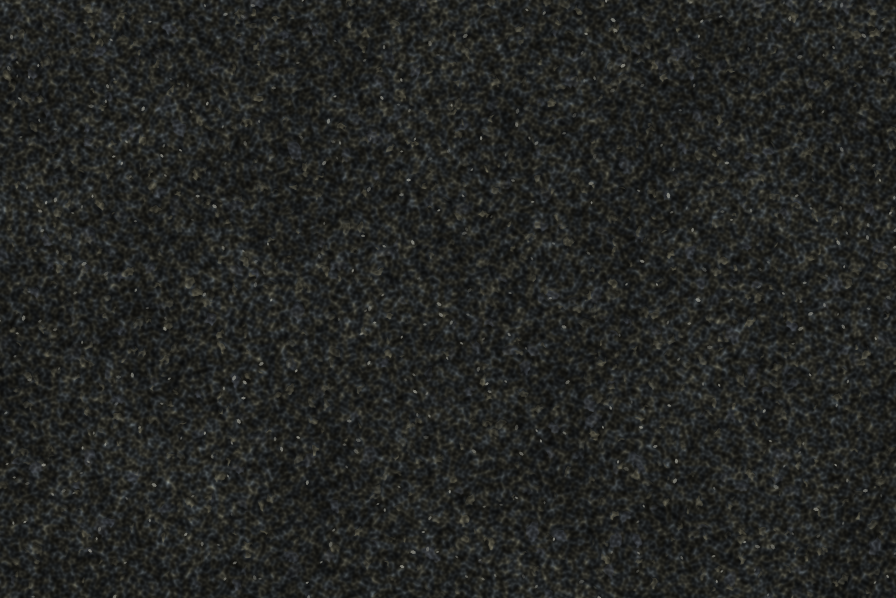
Write a Shadertoy shader that draws this texture.

```glsl
// Polished black granite: a fine dark ground with log-normal brightness made from
// gradient noise, sprinkled with olive and blue-grey mineral chips and tiny glints.
// All sizes are relative to the canvas height.

const vec3  GROUND       = vec3(0.126, 0.130, 0.126);
const vec3  WARM_TINT    = vec3(1.05, 1.01, 0.90);
const vec3  COOL_TINT    = vec3(0.95, 1.00, 1.06);
const vec3  OLIVE_CHIP   = vec3(0.330, 0.320, 0.265);
const vec3  SLATE_CHIP   = vec3(0.215, 0.228, 0.250);
const vec3  GLINT        = vec3(0.640, 0.640, 0.600);
const float CONTRAST     = 0.33;   // spread of the ground in log brightness
const float NOISE_GAIN   = 4.6;    // brings gradient noise to unit deviation

// Noise frequencies in cells per canvas height
const float FINE_FREQ    = 146.0;
const float GRAIN_FREQ   = 78.0;
const float CLUSTER_FREQ = 31.0;
const float DRIFT_FREQ   = 5.5;

// Chip layers: cells per height, chance of a chip, smallest and largest radius in cells
const vec4  OLIVE_LAYER  = vec4(38.0, 0.38, 0.11, 0.28);
const vec4  SLATE_LAYER  = vec4(22.0, 0.36, 0.11, 0.27);
const vec4  GLINT_LAYER  = vec4(44.0, 0.13, 0.08, 0.15);

// Integer hash of a lattice cell, giving three values in 0..1
vec3 hash3(vec2 cell, float seed) {
    uvec3 v = uvec3(ivec3(vec3(cell, seed)) + 4096);
    v = v * 1664525u + 1013904223u;
    v.x += v.y * v.z; v.y += v.z * v.x; v.z += v.x * v.y;
    v ^= v >> 16u;
    v.x += v.y * v.z; v.y += v.z * v.x; v.z += v.x * v.y;
    return vec3(v >> 8u) / 16777216.0;
}

mat2 rotation(float angle) {
    float c = cos(angle), s = sin(angle);
    return mat2(c, s, -s, c);
}

float cornerRamp(vec2 cell, vec2 offset, float seed) {
    float angle = 6.28319 * hash3(cell, seed).x;
    return dot(vec2(cos(angle), sin(angle)), offset);
}

// Gradient noise scaled to about unit deviation
float gradientNoise(vec2 p, float seed) {
    vec2 i = floor(p), f = p - i;
    vec2 u = f * f * f * (f * (f * 6.0 - 15.0) + 10.0);
    vec2 e = vec2(1.0, 0.0);
    float low  = mix(cornerRamp(i, f, seed), cornerRamp(i + e.xy, f - e.xy, seed), u.x);
    float high = mix(cornerRamp(i + e.yx, f - e.yx, seed),
                     cornerRamp(i + e.xx, f - e.xx, seed), u.x);
    return NOISE_GAIN * mix(low, high, u.y);
}

// Scattered angular chips; returns coverage weighted by each chip's opacity
float chips(vec2 p, vec4 layer, float softness, float pixel, float seed) {
    p *= layer.x;
    float edge = max(softness, 0.7 * pixel * layer.x);
    float cover = 0.0;
    vec2 home = floor(p);
    for (int y = -1; y <= 1; y++)
    for (int x = -1; x <= 1; x++) {
        vec2 cell = home + vec2(x, y);
        vec3 place = hash3(cell, seed);
        vec3 form = hash3(cell, seed + 1.0);
        if (place.z > layer.y) continue;
        vec2 q = rotation(6.28319 * form.x) * (p - cell - place.xy);
        q = abs(q * vec2(0.8, 1.25));
        float hexagon = max(q.x, 0.5 * q.x + 0.866 * q.y);
        float radius = mix(layer.z, layer.w, form.y * form.y);
        float inside = 1.0 - smoothstep(-edge, edge, hexagon - radius);
        cover = max(cover, inside * mix(0.3, 0.95, form.z));
    }
    return cover;
}

void mainImage(out vec4 fragColor, in vec2 fragCoord) {
    float pixel = 1.0 / iResolution.y;
    vec2 p = fragCoord * pixel;

    // Rotated octaves hide the noise lattice
    float fine    = gradientNoise(rotation(0.5) * p * FINE_FREQ, 1.0);
    float grain   = gradientNoise(rotation(1.1) * p * GRAIN_FREQ, 2.0);
    float cluster = gradientNoise(rotation(2.0) * p * CLUSTER_FREQ, 3.0);
    float drift   = gradientNoise(rotation(0.3) * p * DRIFT_FREQ, 4.0);

    // Dark ground with warm and cool minerals
    float tone = 0.66 * fine + 0.58 * grain + 0.30 * cluster + 0.17 * drift;
    float warmth = gradientNoise(rotation(0.8) * p * GRAIN_FREQ * 0.8, 5.0);
    vec3 tint = mix(COOL_TINT, WARM_TINT, smoothstep(-1.2, 1.2, warmth));
    vec3 color = GROUND * tint * exp(CONTRAST * tone);

    // Chips with outlines roughened by the noise and mottled inside
    vec2 rough = p + 0.0016 * vec2(grain, fine);
    float mottle = exp(0.16 * fine);
    float slate = chips(rough, SLATE_LAYER, 0.06, pixel, 10.0);
    float olive = chips(rough, OLIVE_LAYER, 0.08, pixel, 20.0);
    float glint = chips(p, GLINT_LAYER, 0.05, pixel, 30.0);
    color = mix(color, SLATE_CHIP * mottle, 0.75 * slate);
    color = mix(color, OLIVE_CHIP * mottle, 0.75 * olive);
    color = mix(color, GLINT, 0.75 * glint);

    fragColor = vec4(color, 1.0);
}
```
